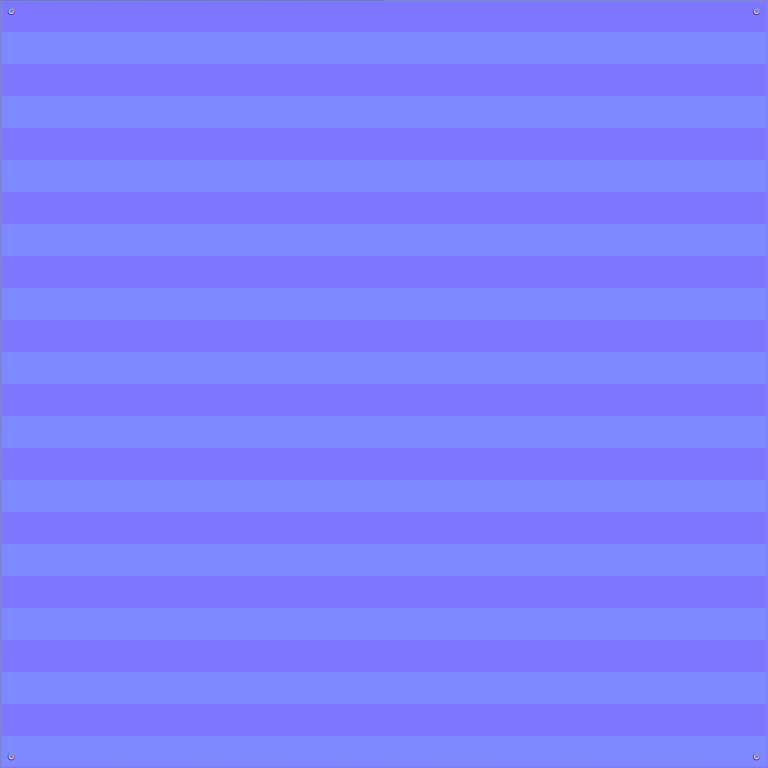
A WebGL 2 fragment shader for this texture map:

```glsl
#version 300 es
precision highp float;
// Normal map of a square panel of 24 flat slats that lean down and up in turn,
// with a flat margin, a hairline worn rim and a small round screw in each corner.
// Rim and screws are muted tints laid over the packed slat normals.

uniform vec2 u_resolution;
out vec4 fragColor;

float hash(float n) {
    return fract(sin(n * 127.1) * 43758.5453);
}

float noise(float x) {
    float i = floor(x);
    return mix(hash(i), hash(i + 1.0), smoothstep(0.0, 1.0, x - i));
}

// Soft band of the given half width
float band(float d, float halfWidth, float px) {
    return 1.0 - smoothstep(halfWidth - 0.5 * px, halfWidth + 0.5 * px, abs(d));
}

// Screw head: dark groove, pale ring and a warm centre, tinted by direction
vec3 addScrew(vec3 base, vec2 p, float px) {
    float r = length(p);
    vec3 tint = vec3(p / max(r, 0.0001), 0.0);
    vec3 color = mix(base, vec3(0.50, 0.50, 1.0), band(r, 0.0052, px));
    color = mix(color, vec3(0.40, 0.40, 0.68) + 0.24 * tint, band(r - 0.0043, 0.0007, px));
    color = mix(color, vec3(0.70, 0.68, 0.94) - 0.20 * tint, band(r - 0.0028, 0.0007, px));
    return mix(color, vec3(0.56, 0.38, 0.74), band(r, 0.0012, px));
}

void main() {
    vec2 uv = gl_FragCoord.xy / u_resolution;
    float px = 1.0 / min(u_resolution.x, u_resolution.y);

    // Twelve pairs of slats, the lowest one leaning up
    float phase = 6.2831853 * 12.0;
    float lean = clamp(sin(phase * uv.y) / (phase * 0.5 * px), -1.0, 1.0);
    vec3 color = vec3(0.499, 0.50 + 0.039 * lean, 1.0);

    // Narrow flat margin next to the rim
    vec2 toEdge = min(uv, 1.0 - uv);
    float edge = min(toEdge.x, toEdge.y);
    color = mix(vec3(0.50, 0.50, 1.0), color, smoothstep(0.0014, 0.0040, edge));

    // Hairline rim: greyer on the left and top, faint on the right and bottom
    vec2 side = step(0.5, uv);
    vec2 wear = vec2(noise(uv.y * 45.0 + side.x * 9.0), noise(uv.x * 45.0 + side.y * 17.0));
    vec2 rim = 1.0 - smoothstep(vec2(0.0008), vec2(0.0021), toEdge);
    vec3 sideTint = mix(vec3(0.48, 0.51, 0.80), vec3(0.54, 0.49, 0.92), side.x);
    vec3 endTint = mix(vec3(0.50, 0.48, 0.93), vec3(0.49, 0.52, 0.82), side.y);
    endTint -= 0.06 * side.y * (1.0 - side.x);
    color = mix(color, sideTint, rim.x * (0.75 + 0.25 * wear.x));
    color = mix(color, endTint, rim.y * (0.75 + 0.25 * wear.y));

    // One screw in each corner
    vec2 corner = mix(vec2(0.0148), vec2(0.9852), side);
    color = addScrew(color, uv - corner, px);

    fragColor = vec4(color, 1.0);
}
```
